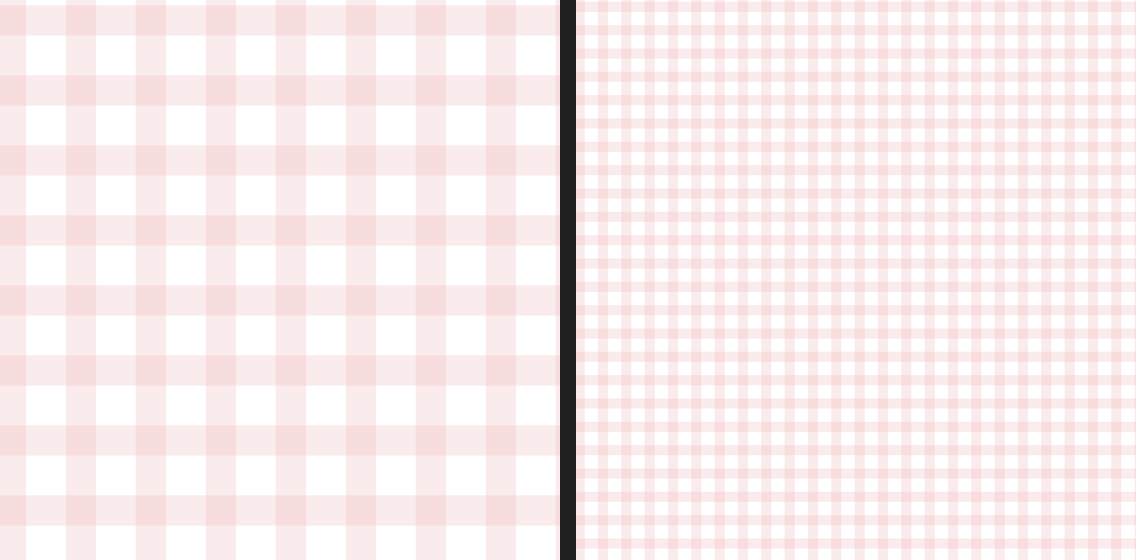
Left: one tile. Right: repeated 3 by 3.
Write a three.js fragment shader that draws this pattern.

```glsl
// Pale pink gingham: translucent bands crossing on white, eight repeats each way.
varying vec2 vUv;

// Coverage of the vertical (x) and horizontal (y) bands, in units of one repeat.
vec2 bandCoverage(vec2 cell, vec2 center, float width) {
  vec2 edgeDistance = abs(fract(cell - center + 0.5) - 0.5) - 0.5 * width;
  vec2 pixel = max(fwidth(cell), vec2(1e-5));
  return clamp(0.5 - edgeDistance / pixel, 0.0, 1.0);
}

void main() {
  vec3 white = vec3(1.0);
  vec3 blush = vec3(0.982, 0.921, 0.925);
  vec3 rose = vec3(0.972, 0.865, 0.871);

  vec2 band = bandCoverage(vUv * 8.0, vec2(0.156, 0.708), 0.432);

  // Single bands are blush; their crossings deepen to rose.
  vec3 plain = mix(white, blush, band.x);
  vec3 crossed = mix(blush, rose, band.x);
  gl_FragColor = vec4(mix(plain, crossed, band.y), 1.0);
}
```
